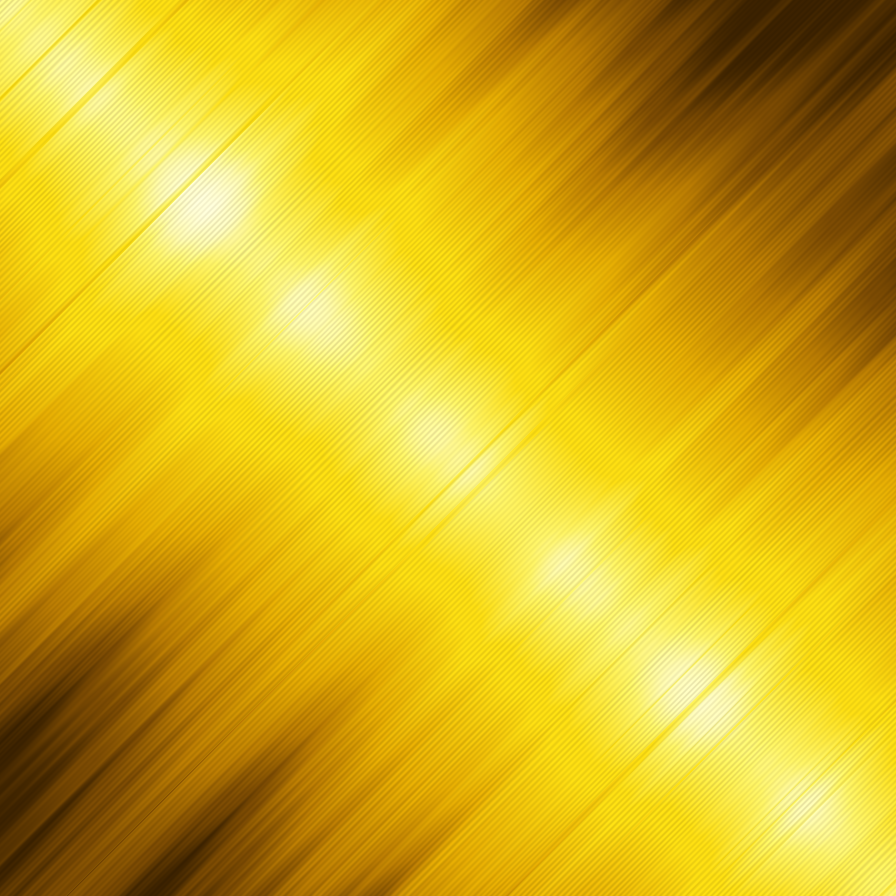
Reproduce this texture procedurally as a Shadertoy shader.

```glsl
const vec3 UMBER  = vec3(0.23, 0.13, 0.00);
const vec3 BROWN  = vec3(0.48, 0.29, 0.01);
const vec3 BRONZE = vec3(0.72, 0.48, 0.01);
const vec3 AMBER  = vec3(0.89, 0.67, 0.01);
const vec3 GOLD   = vec3(0.98, 0.86, 0.07);
const vec3 LEMON  = vec3(0.99, 0.95, 0.40);
const vec3 CREAM  = vec3(0.99, 0.97, 0.67);
const vec3 GLINT  = vec3(1.00, 0.99, 0.86);

const float HALF_DIAGONAL = 0.7071;
const float RIDGE_SOFTNESS = 0.028;
const float LOBE_CENTRE = 0.39;     // broad highlights, either side of the middle
const float LOBE_SPREAD = 0.12;
const float PULSE_SPACING = 0.185;  // smaller pulses along the ridge
const float GLOW_WIDTH = 0.075;
const float STREAK_CONTRAST = 0.30;
const float LINE_FREQUENCY = 205.0;
const float LINE_CONTRAST = 0.055;
const float SCRATCH_FREQUENCY = 170.0;
const float SCRATCH_DEPTH = 0.16;
const float TAU = 6.2831853;

float hash(vec2 p) {
    return fract(sin(dot(p, vec2(127.1, 311.7))) * 43758.5453);
}

float noise(vec2 p) {
    vec2 cell = floor(p);
    vec2 f = fract(p);
    f = f * f * (3.0 - 2.0 * f);
    float low = mix(hash(cell), hash(cell + vec2(1, 0)), f.x);
    float high = mix(hash(cell + vec2(0, 1)), hash(cell + vec2(1, 1)), f.x);
    return mix(low, high, f.y);
}

// Fades detail that is too fine for the pixel grid
float visible(float frequency, float pixel) {
    return 1.0 - smoothstep(0.4, 1.0, frequency * pixel);
}

// Brushed grain: octaves stretched along the brushing direction
float streaks(float across, float along, float pixel) {
    float sum = 0.0;
    float weight = 0.34;
    float frequency = 13.0;
    for (int i = 0; i < 5; i++) {
        vec2 p = vec2(across * frequency, along * 1.6) + float(i) * vec2(37.3, 11.9);
        sum += weight * (noise(p) - 0.5) * visible(frequency, pixel);
        frequency *= 2.0;
        weight *= 0.83;
    }
    return sum;
}

// Tone from 0 (shadow) to 1 (glint) through the metal colours
vec3 metalRamp(float tone) {
    vec3 c = mix(UMBER, BROWN, smoothstep(-0.04, 0.07, tone));
    c = mix(c, BRONZE, clamp((tone - 0.07) / 0.11, 0.0, 1.0));
    c = mix(c, AMBER, clamp((tone - 0.18) / 0.17, 0.0, 1.0));
    c = mix(c, GOLD, clamp((tone - 0.35) / 0.27, 0.0, 1.0));
    c = mix(c, LEMON, clamp((tone - 0.68) / 0.20, 0.0, 1.0));
    c = mix(c, CREAM, clamp((tone - 0.88) / 0.09, 0.0, 1.0));
    return mix(c, GLINT, clamp((tone - 0.97) / 0.10, 0.0, 1.0));
}

void mainImage(out vec4 fragColor, in vec2 fragCoord) {
    float pixel = 1.0 / iResolution.y;
    vec2 p = (fragCoord - 0.5 * iResolution.xy) * pixel;
    float across = (p.x - p.y) * HALF_DIAGONAL;
    float along = (p.x + p.y) * HALF_DIAGONAL;

    // Highlight ridge, wider where the lobes lie
    float offset = (abs(across) - LOBE_CENTRE);
    float lobe = exp(-pow(offset / LOBE_SPREAD, 2.0));
    float pulse = cos(TAU * offset / PULSE_SPACING);
    float width = 0.95 + 0.16 * lobe + 0.05 * pulse;
    float distanceToRidge = sqrt(along * along + RIDGE_SOFTNESS * RIDGE_SOFTNESS);
    float falloff = max(1.0 - distanceToRidge / (HALF_DIAGONAL * width), 0.0);
    float tone = falloff * falloff;
    tone += (0.05 * lobe + 0.045 * pulse) * exp(-pow(along / GLOW_WIDTH, 2.0));

    // Streaks grow stronger away from the ridge
    float strength = mix(0.45, 1.0, smoothstep(0.0, 0.25, abs(along)));
    tone += STREAK_CONTRAST * strength * streaks(across, along, pixel);

    // Sparse dark scratches
    float scratch = noise(vec2(across * SCRATCH_FREQUENCY, along * 0.9 + 53.0));
    tone -= SCRATCH_DEPTH * smoothstep(0.86, 1.0, scratch) * visible(SCRATCH_FREQUENCY, pixel);

    // Even, fine brushing lines
    float wobble = noise(vec2(across * 40.0, 7.0));
    float line = sin(TAU * (across * LINE_FREQUENCY + wobble));
    float lineStrength = LINE_CONTRAST * (0.4 + noise(vec2(across * 60.0, along * 3.0)));
    vec3 color = metalRamp(tone);
    color *= 1.0 + lineStrength * (line - 0.3) * visible(LINE_FREQUENCY, pixel);

    fragColor = vec4(clamp(color, 0.0, 1.0), 1.0);
}
```
